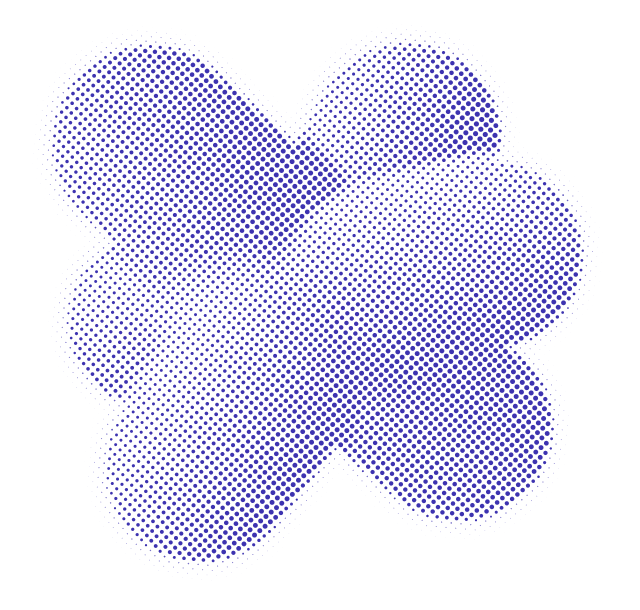
Give the GLSL for this background, as a WebGL 2 fragment shader.

```glsl
#version 300 es
precision highp float;
// Halftone flower: six rounded petals, each with its own tonal ramp, are
// layered into one tone field. A tilted dot lattice samples that field per
// cell and turns the tone into dot radius, with a faint halo at the rim.
uniform vec2 u_resolution;
out vec4 fragColor;

// Distance to a capsule with axis a-b
float capsule(vec2 p, vec2 a, vec2 b, float radius) {
  vec2 axis = b - a;
  float along = clamp(dot(p - a, axis) / dot(axis, axis), 0.0, 1.0);
  return length(p - a - axis * along) - radius;
}

// Linear ramp from 'light' at point s to 'dark' at point e
float ramp(vec2 p, vec2 s, vec2 e, float light, float dark) {
  vec2 dir = e - s;
  return mix(light, dark, clamp(dot(p - s, dir) / dot(dir, dir), 0.0, 1.0));
}

// Lay one petal over the field: x = tone, y = distance to the silhouette
void layPetal(inout vec2 field, float dist, float tone, float softness) {
  float cover = 1.0 - smoothstep(0.0, softness, dist);
  field = vec2(mix(field.x, tone, cover), min(field.y, dist));
}

// Petals from back to front, in units of the canvas width
vec2 flower(vec2 p) {
  vec2 field = vec2(0.29, 1.0);
  // Upper right
  layPetal(field, capsule(p, vec2(0.634, 0.738), vec2(0.521, 0.523), 0.151),
    ramp(p, vec2(0.508, 0.784), vec2(0.707, 0.689), 0.21, 0.37), 0.015);
  // Left
  layPetal(field, capsule(p, vec2(0.243, 0.452), vec2(0.443, 0.458), 0.141),
    ramp(p, vec2(0.195, 0.523), vec2(0.266, 0.404), 0.21, 0.28), 0.02);
  // Lower right
  layPetal(field, capsule(p, vec2(0.716, 0.286), vec2(0.573, 0.406), 0.150),
    ramp(p, vec2(0.586, 0.185), vec2(0.781, 0.393), 0.31, 0.36), 0.03);
  // Upper left
  layPetal(field, capsule(p, vec2(0.234, 0.729), vec2(0.391, 0.586), 0.156),
    ramp(p, vec2(0.091, 0.706), vec2(0.378, 0.810), 0.24, 0.355), 0.03);
  // Right, melting into the centre below its upper edge
  layPetal(field, capsule(p, vec2(0.762, 0.556), vec2(0.620, 0.520), 0.151),
    ramp(p, vec2(0.573, 0.641), vec2(0.661, 0.402), 0.21, 0.355),
    mix(0.07, 0.02, smoothstep(0.50, 0.66, p.y)));
  // Lower left, melting into the centre at its top
  layPetal(field, capsule(p, vec2(0.3125, 0.224), vec2(0.396, 0.331), 0.152),
    ramp(p, vec2(0.273, 0.393), vec2(0.486, 0.268), 0.21, 0.355),
    mix(0.025, 0.11, smoothstep(0.40, 0.50, p.y)));
  return field;
}

void main() {
  vec2 p = gl_FragCoord.xy / u_resolution.x;

  // Tilted lattice: find the centre of the nearest dot
  float pitch = 0.01077;
  float angle = radians(40.0);
  mat2 tilt = mat2(cos(angle), sin(angle), -sin(angle), cos(angle));
  vec2 anchor = vec2(0.4618, 0.3255);
  vec2 cell = round(transpose(tilt) * (p - anchor) / pitch);
  vec2 center = anchor + tilt * cell * pitch;

  // Dot size from the tone, shrinking at the rim to a fading halo
  vec2 field = flower(center);
  float core = field.x * (1.0 - smoothstep(-0.012, 0.008, field.y));
  float halo = 0.09 * (1.0 - smoothstep(0.0, 0.034, field.y));
  float radius = pitch * max(core, halo);

  // Antialiased dot; dots thinner than a pixel turn pale
  float pixel = 1.0 / u_resolution.x;
  float ink = clamp(0.5 + (radius - length(p - center)) / pixel, 0.0, 1.0);
  ink *= min(1.0, radius / pixel);

  vec3 paper = vec3(1.0);
  vec3 violet = vec3(0.24, 0.20, 0.69);
  fragColor = vec4(mix(paper, violet, ink), 1.0);
}
```
